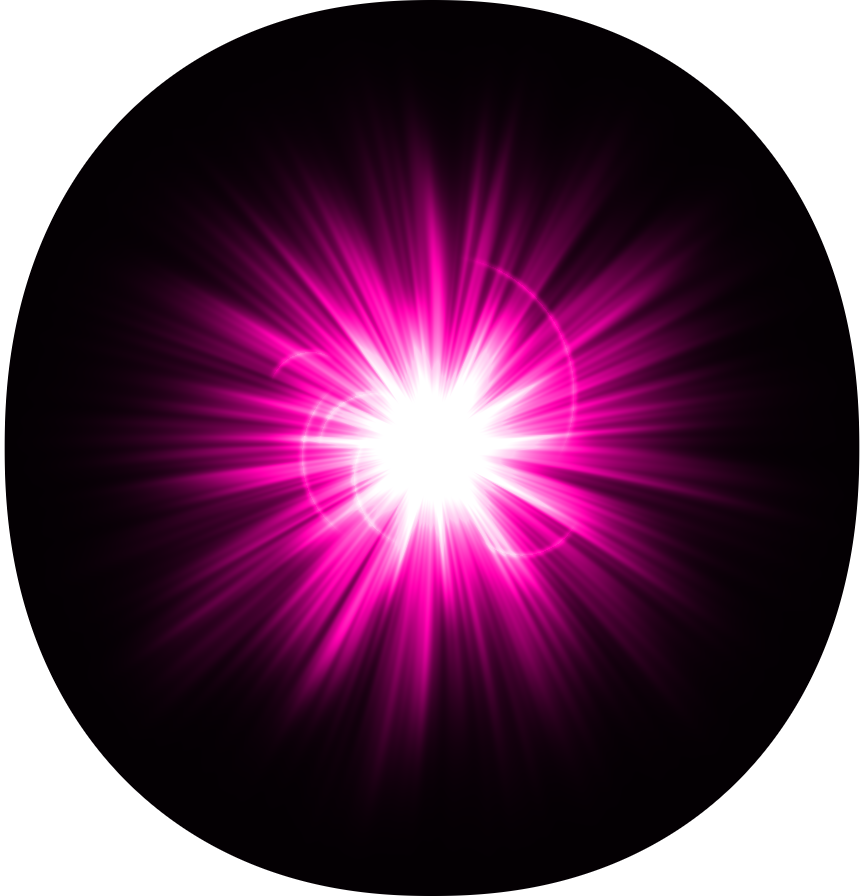
Give the GLSL for this background, as a Shadertoy shader.

```glsl
// A magenta starburst inside a dark rounded disc on white.
// One scalar "heat" sums a halo cut by angular gradient noise, pale flares,
// thin curved wisps and a hot core; a colour ramp then maps heat to light.

#define DISC_HALF vec2(0.4946, 0.5)  // half size, fraction of the canvas
#define DISC_POWER 2.2               // 2 = ellipse, higher = squarer
#define HALO_GAIN 12.0
#define HALO_FALLOFF 0.077
#define HALO_LIMIT 1.3
#define CORE_RADIUS 0.075
#define CORE_HEAT 2.6
#define FLARE_HEAT 0.75
#define WISP_HEAT 0.3
#define WISP_WIDTH 0.0035
#define WISP_SPAN 1.0                // half length of a wisp, radians

const float PI = 3.14159;
const vec3 DARK = vec3(0.015, 0.0, 0.012);
const vec3 MAGENTA = vec3(1.0, 0.0, 0.69);
const vec3 PALE_PINK = vec3(1.0, 0.75, 0.93);
const vec3 WHITE = vec3(1.0);

// Flares: angle, angular width, reach
const vec3 FLARES[12] = vec3[12](
    vec3(2.18, 0.10, 0.19), vec3(1.70, 0.08, 0.19), vec3(1.08, 0.19, 0.20),
    vec3(2.72, 0.10, 0.21), vec3(-2.47, 0.11, 0.22), vec3(-1.87, 0.10, 0.20),
    vec3(-1.45, 0.06, 0.22), vec3(-0.99, 0.11, 0.21), vec3(-0.45, 0.07, 0.23),
    vec3(0.08, 0.08, 0.19), vec3(3.09, 0.08, 0.19), vec3(0.55, 0.10, 0.19));

// Wisps: centre x, centre y, radius, angle of the middle
const vec4 WISPS[6] = vec4[6](
    vec4(0.003, 0.060, 0.156, 0.44), vec4(-0.065, 0.0, 0.061, 2.2),
    vec4(-0.007, -0.033, 0.080, 3.4), vec4(-0.040, -0.010, 0.105, 3.2),
    vec4(-0.135, 0.060, 0.047, 1.9), vec4(0.100, -0.050, 0.070, -1.4));

vec2 hashGradient(vec2 cell) {
    vec2 k = vec2(dot(cell, vec2(127.1, 311.7)), dot(cell, vec2(269.5, 183.3)));
    return 2.0 * fract(sin(k) * 43758.5) - 1.0;
}

float gradientNoise(vec2 p) {
    vec2 i = floor(p), f = fract(p);
    vec2 u = f * f * f * (f * (f * 6.0 - 15.0) + 10.0);
    vec2 e = vec2(0.0, 1.0);
    float a = dot(hashGradient(i), f);
    float b = dot(hashGradient(i + e.yx), f - e.yx);
    float c = dot(hashGradient(i + e.xy), f - e.xy);
    float d = dot(hashGradient(i + e.yy), f - e.yy);
    return mix(mix(a, b, u.x), mix(c, d, u.x), u.y);
}

float angleBetween(float a, float b) {
    return abs(mod(a - b + PI, 2.0 * PI) - PI);
}

// Noise sampled around a circle, so rays join without a seam
float rayNoise(vec2 dir, float r) {
    float sum = 0.0, frequency = 4.5, weight = 1.0;
    for (int i = 0; i < 3; i++) {
        sum += weight * gradientNoise(dir * frequency + 3.0 * r + float(i) * 17.3);
        frequency *= 2.3;
        weight *= 0.85;
    }
    return sum;
}

float flareHeat(float angle, float r) {
    float sum = 0.0;
    for (int i = 0; i < 12; i++) {
        vec3 flare = FLARES[i];
        float d = angleBetween(angle, flare.x) / flare.y;
        sum += exp(-d * d) * (1.0 - smoothstep(0.55 * flare.z, flare.z, r));
    }
    return FLARE_HEAT * min(sum, 1.2);
}

float wispHeat(vec2 p) {
    float sum = 0.0;
    for (int i = 0; i < 6; i++) {
        vec4 wisp = WISPS[i];
        vec2 q = p - wisp.xy;
        float d = (length(q) - wisp.z) / WISP_WIDTH;
        float along = angleBetween(atan(q.y, q.x), wisp.w);
        // A sharp line with a soft glow on its inner side
        float line = exp(-d * d) + 0.35 * exp(-abs(d) * 0.3) * step(d, 0.0);
        sum += line * (1.0 - smoothstep(0.5 * WISP_SPAN, WISP_SPAN, along));
    }
    return WISP_HEAT * sum;
}

vec3 heatColor(float heat) {
    vec3 color = mix(DARK, MAGENTA, clamp(heat, 0.0, 1.0));
    color = mix(color, PALE_PINK, clamp(heat - 1.0, 0.0, 1.0));
    return mix(color, WHITE, smoothstep(1.8, 2.8, heat));
}

void mainImage(out vec4 fragColor, in vec2 fragCoord) {
    vec2 p = (fragCoord - 0.5 * iResolution.xy) / iResolution.y;
    float r = max(length(p), 0.0001);
    float rays = rayNoise(p / r, r);

    // Halo with streaks, fading out before the rim
    float halo = HALO_GAIN * exp(-r / HALO_FALLOFF + 1.1 * rays);
    float heat = HALO_LIMIT * (1.0 - exp(-halo / HALO_LIMIT));
    heat *= (1.0 + 0.35 * rays) * (1.0 - smoothstep(0.22, 0.5, r));

    // Flares, wisps and core
    heat += flareHeat(atan(p.y, p.x), r) * (1.0 + 0.6 * rays);
    heat += wispHeat(p);
    heat += CORE_HEAT * exp(-r * r / (CORE_RADIUS * CORE_RADIUS));

    // Rounded disc on white
    vec2 q = pow(abs(fragCoord / iResolution.xy - 0.5) / DISC_HALF, vec2(DISC_POWER));
    float rim = pow(q.x + q.y, 1.0 / DISC_POWER) - 1.0;
    float outside = clamp(0.5 + 0.5 * rim * iResolution.y, 0.0, 1.0);
    fragColor = vec4(mix(heatColor(heat), WHITE, outside), 1.0);
}
```
